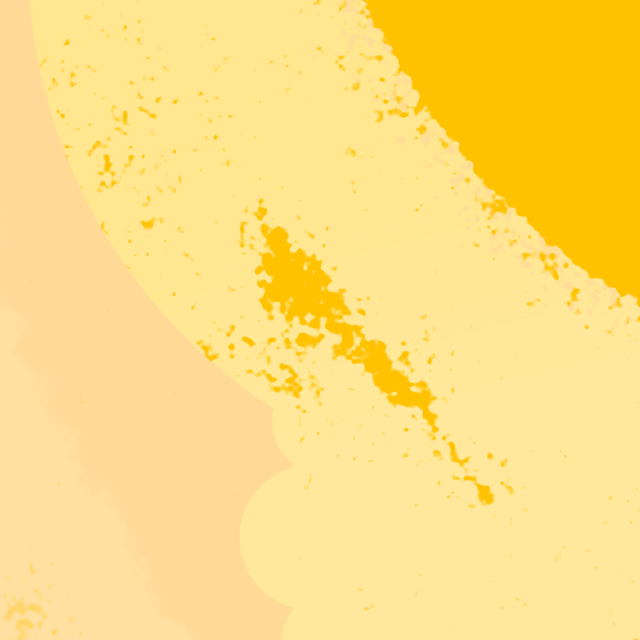
Write a WebGL 2 fragment shader that draws this background.

```glsl
#version 300 es
precision highp float;
// Flat paper-like shapes in peach, cream and gold, with spattered gold pigment.

#define PEACH vec3(1.0, 0.85, 0.59)
#define PALE_PEACH vec3(1.0, 0.88, 0.63)
#define CREAM_TOP vec3(1.0, 0.902, 0.56)
#define CREAM_LOW vec3(1.0, 0.91, 0.61)
#define GOLD vec3(0.995, 0.76, 0.005)
#define GRAIN 84.0
#define SPECK_START 0.76
#define SPECK_FULL 1.02

uniform vec2 u_resolution;
out vec4 fragColor;

float hash(vec2 p) {
    return fract(sin(dot(p, vec2(127.1, 311.7))) * 43758.5453);
}

float noise(vec2 p) {
    vec2 i = floor(p), f = fract(p);
    f = f * f * (3.0 - 2.0 * f);
    vec2 e = vec2(1.0, 0.0);
    return mix(mix(hash(i), hash(i + e), f.x),
               mix(hash(i + e.yx), hash(i + e.xx), f.x), f.y);
}

// Two octaves, turned against each other to hide the lattice
float grain(vec2 p) {
    vec2 turned = mat2(0.8, 0.6, -0.6, 0.8) * p;
    return 0.6 * noise(turned * GRAIN) + 0.4 * noise(p * GRAIN * 1.7 + 17.0);
}

float circle(vec2 p, vec2 center, float radius) {
    return length(p - center) - radius;
}

// Capsule whose radius (z) changes from one end to the other
float taper(vec2 p, vec3 a, vec3 b) {
    vec2 axis = b.xy - a.xy;
    float t = clamp(dot(p - a.xy, axis) / dot(axis, axis), 0.0, 1.0);
    return length(p - a.xy - axis * t) - mix(a.z, b.z, t);
}

float blob(vec2 p, vec2 center, vec2 size) {
    vec2 q = (p - center) / size;
    return exp(-dot(q, q));
}

// Cream sheet: a wide arc above, scalloped lobes below
float creamShape(vec2 p) {
    float d = circle(p, vec2(0.886, 1.069), 0.843);
    d = min(d, 0.457 - p.x);
    d = min(d, circle(p, vec2(0.508, 0.342), 0.083));
    d = min(d, circle(p, vec2(0.488, 0.160), 0.114));
    return min(d, circle(p, vec2(0.521, -0.003), 0.081));
}

// Diagonal streak, broad near its upper end, with a clump below
float streakShape(vec2 p) {
    vec3 spine[6] = vec3[6](
        vec3(0.418, 0.650, 0.004), vec3(0.455, 0.555, 0.042),
        vec3(0.500, 0.515, 0.030), vec3(0.555, 0.460, 0.010),
        vec3(0.605, 0.425, 0.022), vec3(0.670, 0.345, 0.001));
    float d = taper(p, spine[5], vec3(0.755, 0.225, -0.006));
    for (int i = 0; i < 5; i++) d = min(d, taper(p, spine[i], spine[i + 1]));
    return min(d, circle(p, vec2(0.470, 0.465), 0.014));
}

// Amount of pigment, before the grain breaks it up
float pigment(vec2 p, float corner) {
    float streak = streakShape(p);
    float d = max(0.5 - 45.0 * corner, 0.23 - 2.4 * corner);
    d = max(d, max(0.42 - 13.0 * streak, 0.17 - 2.6 * streak));
    d = max(d, 0.30 * blob(p, vec2(0.42, 0.44), vec2(0.16, 0.11)) - 0.07);
    d = max(d, 0.20 * blob(p, vec2(0.16, 0.76), vec2(0.18, 0.26)) - 0.07);
    return d + 0.18 * (noise(p * 18.0) - 0.5);
}

void main() {
    vec2 p = gl_FragCoord.xy / u_resolution;
    float aa = 1.2 / min(u_resolution.x, u_resolution.y);
    float n = grain(p);

    // Peach ground with a paler, ragged lower left
    float paleEdge = p.x - (0.30 - 0.75 * p.y + 0.38 * p.y * p.y);
    paleEdge += 0.05 * (noise(p * 22.0) - 0.5) + 0.03 * (n - 0.5);
    vec3 color = mix(PALE_PEACH, PEACH, smoothstep(-0.02, 0.02, paleEdge));

    // Faint stain in the lower left corner
    float stain = 0.5 * blob(p, vec2(0.04, 0.04), vec2(0.06, 0.07)) - 0.1;
    color = mix(color, GOLD, 0.35 * smoothstep(0.72, 1.05, n + stain));

    // Cream sheet
    float inCream = 1.0 - smoothstep(-aa, aa, creamShape(p));
    vec3 cream = mix(CREAM_LOW, CREAM_TOP, smoothstep(0.25, 0.8, p.y - 0.25 * p.x + 0.14));

    // Peach flecks beside the gold corner
    float corner = circle(p, vec2(1.533, 1.434), 1.054);
    float fleck = grain(p + 3.7) + 0.24 - 3.0 * max(corner, 0.0);
    cream = mix(cream, PEACH, 0.7 * smoothstep(0.68, 0.9, fleck));

    // Gold pigment: solid cores, frayed rims and loose specks
    float speck = smoothstep(SPECK_START, SPECK_FULL, n + pigment(p, corner));
    cream = mix(cream, GOLD, speck);

    fragColor = vec4(mix(color, cream, inCream), 1.0);
}
```
